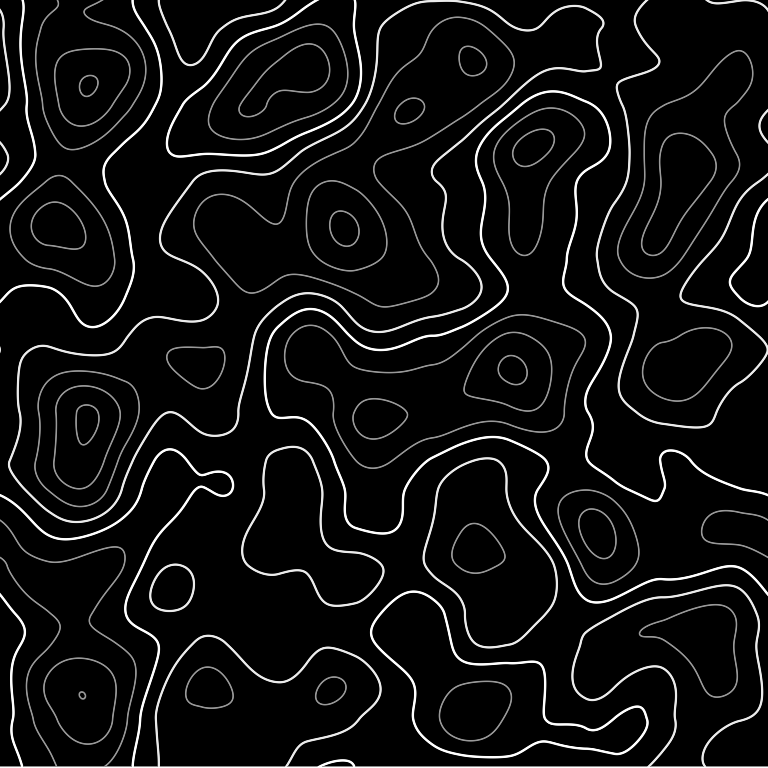
Write a WebGL 1 fragment shader that draws this pattern.

```glsl
precision highp float;
// Contour map: white and grey level lines of a smooth random terrain on black,
// with a light rim along the bottom. Two octaves of tiling gradient noise give
// the height; dividing by the slope keeps every line evenly wide.

uniform vec2 u_resolution;

// Two random values in 0..1 for a lattice point.
vec2 hash2(vec2 p) {
  vec3 q = fract(p.xyx * vec3(0.1031, 0.1030, 0.0973));
  q += dot(q, q.yzx + 33.33);
  return fract((q.xx + q.yz) * q.zy);
}

// Slope contribution of one lattice corner, repeating after "period" cells.
float corner(vec2 cell, vec2 offset, float period) {
  vec2 direction = hash2(mod(cell, period) + period * 7.0) * 2.0 - 1.0;
  return dot(normalize(direction + 0.0001), offset);
}

// Gradient noise with "period" cells across the canvas.
float gradientNoise(vec2 p, float period) {
  p *= period;
  vec2 cell = floor(p);
  vec2 f = fract(p);
  vec2 fade = f * f * (3.0 - 2.0 * f);
  vec2 e = vec2(1.0, 0.0);
  float low = mix(corner(cell, f, period),
                  corner(cell + e.xy, f - e.xy, period), fade.x);
  float high = mix(corner(cell + e.yx, f - e.yx, period),
                   corner(cell + e.xx, f - e.xx, period), fade.x);
  return mix(low, high, fade.y);
}

// Terrain height, measured in contour intervals.
float terrain(vec2 p) {
  float height = gradientNoise(p, 5.0) + 0.35 * gradientNoise(p + 0.037, 10.0);
  return height / 0.165 + 0.5;
}

void main() {
  float pixel = 1.0 / min(u_resolution.x, u_resolution.y);
  vec2 p = gl_FragCoord.xy * pixel;

  // Distance to the nearest contour, in canvas units.
  float height = terrain(p);
  float level = floor(height + 0.5);
  vec2 stepSize = vec2(0.001, 0.0);
  vec2 slope = vec2(terrain(p + stepSize.xy) - terrain(p - stepSize.xy),
                    terrain(p + stepSize.yx) - terrain(p - stepSize.yx)) / 0.002;
  float lineDistance = abs(height - level) / max(length(slope), 3.0);

  // The two middle levels are bold white, peaks and hollows thin grey.
  float emphasis = 1.0 - smoothstep(0.5, 1.2, abs(level - 0.3));
  float halfWidth = mix(0.00105, 0.0016, emphasis);
  float brightness = mix(0.6, 1.0, emphasis);

  // Soft edge about one pixel wide.
  float coverage = 1.0 - smoothstep(halfWidth - 0.55 * pixel,
                                    halfWidth + 0.55 * pixel, lineDistance);
  float shade = brightness * coverage;

  // Light rim along the bottom edge.
  float rim = 1.0 - smoothstep(0.002 - 0.5 * pixel, 0.002 + 0.5 * pixel, p.y);
  gl_FragColor = vec4(vec3(max(shade, rim)), 1.0);
}
```
